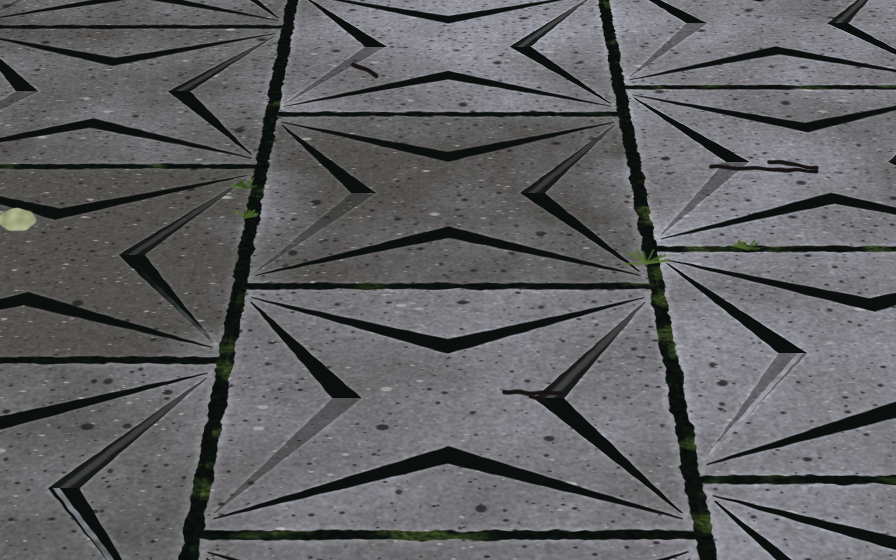
Write a Shadertoy shader that draws this texture.

```glsl
// Wet grey paving slabs in perspective, each cut with four tapered chevron grooves, with mossy joints.

vec2 hash2(vec2 p) {
    p = vec2(dot(p, vec2(127.1, 311.7)), dot(p, vec2(269.5, 183.3)));
    return fract(sin(p) * 43758.5);
}

float gradDot(vec2 cell, vec2 f, vec2 corner) {
    return dot(hash2(cell + corner) * 2.0 - 1.0, f - corner);
}

// Gradient noise, roughly -0.7 to 0.7
float noise(vec2 p) {
    vec2 i = floor(p), f = p - i;
    vec2 s = f * f * f * (f * (f * 6.0 - 15.0) + 10.0);
    return mix(mix(gradDot(i, f, vec2(0, 0)), gradDot(i, f, vec2(1, 0)), s.x),
               mix(gradDot(i, f, vec2(0, 1)), gradDot(i, f, vec2(1, 1)), s.x), s.y);
}

float fbm(vec2 p) {
    return noise(p) + 0.5 * noise(p * 2.1 + 7.3) + 0.25 * noise(p * 4.3 + 1.9);
}

float segment(vec2 p, vec2 a, vec2 b) {
    vec2 d = b - a;
    return length(p - a - d * clamp(dot(p - a, d) / dot(d, d), 0.0, 1.0));
}

// Groove arm: x = signed distance to its outline, y = position across it
vec2 chevron(float along, float outward, vec2 end) {
    float t = along / end.x;
    float across = outward - mix(0.22, end.y, t);
    return vec2(max(abs(across) - 0.002 - 0.030 * (1.0 - t), along - end.x), across);
}

float cover(float d, float e) { return smoothstep(e, -e, d); }

void mainImage(out vec4 fragColor, in vec2 fragCoord) {
    float pixel = 1.0 / iResolution.y;
    vec2 q = vec2((fragCoord.x - 0.5 * iResolution.x) * pixel + 0.8, fragCoord.y * pixel);

    // Ground plane: one unit per slab, columns slipped against each other
    float depth = max(2.4875 - q.y, 0.1);
    vec2 ground = vec2((q.x - 0.8) / (0.373 * depth), 10.994 / depth);
    vec2 blur = pixel * vec2(2.68 / depth, 10.994 / (depth * depth));
    float col = clamp(floor(ground.x + 0.5), -1.0, 1.0);
    float slip = col < 0.0 ? 0.16 : col > 0.0 ? 0.69 : 0.5;
    float row = floor(ground.y - slip);
    vec2 p = vec2(ground.x - col, fract(ground.y - slip) - 0.5);
    vec2 a = abs(p);

    // Slab surface: dry brown to wet blue sheen
    float dry = row == 5.0 && col < 0.5 ? 1.0 : 0.0;
    float stain = fbm(ground * 3.0 + col * 5.0);
    float sheen = 0.5 + 0.2 * col + 0.45 * stain + 0.12 * (hash2(vec2(col, row)).x - 0.5);
    sheen += dry * (0.5 * smoothstep(0.3, 0.5, a.x) * (0.5 + stain) - 0.5);
    sheen += 0.5 * exp(-dot(q - vec2(0.86, 0.96), (q - vec2(0.86, 0.96)) * vec2(14, 90)));
    sheen += 0.2 * exp(-12.0 * dot(q - vec2(0.9, 0.42), q - vec2(0.9, 0.42)));
    vec3 color = mix(vec3(0.32, 0.315, 0.305), vec3(0.57, 0.57, 0.61), clamp(sheen, 0.0, 1.0));
    color *= 1.0 + 0.16 * noise(ground * 38.0) + 0.22 * noise(ground * vec2(95, 80));

    // Grit and chips
    for (int i = 0; i < 3; i++) {
        float scale = 11.0 + 12.0 * float(i);
        vec2 g = ground * scale + 3.7 * float(i);
        vec2 id = floor(g), h = hash2(id), k = hash2(id + 51.3);
        float r = 0.04 + 0.12 * k.x * k.x;
        float d = length((g - id - 0.2 - 0.6 * h) * vec2(1.0, 0.8 + k.y)) - r;
        vec3 grit = k.y > 0.55 ? vec3(0.68, 0.67, 0.66) : vec3(0.12, 0.11, 0.11);
        color = mix(color, grit, 0.75 * cover(d, blur.y * scale) * step(0.62, hash2(id + 9.1).y));
    }

    // Grooves: the arms rising to the right show a lit wall
    vec3 shadow = vec3(0.04, 0.06, 0.05);
    float wobble = 0.004 * noise(ground * 25.0);
    vec2 flat_ = chevron(a.x, a.y + wobble, vec2(0.465, 0.445));
    vec2 side = chevron(a.y, a.x + wobble, vec2(0.425, 0.465));
    float lit = step(0.0, p.x * p.y);
    vec3 wall = mix(vec3(0.21), color * 0.8, p.y < 0.0 ? 0.8 : 0.25);
    wall = mix(wall, shadow, 0.8 * smoothstep(0.004, 0.016, abs(side.y)) * step(0.0, p.y));
    color *= 1.0 + 0.15 * cover(min(flat_.x, side.x) - 0.008, 0.008);
    color = mix(color, mix(shadow, wall, lit), cover(side.x, blur.x));
    color = mix(color, shadow, cover(flat_.x, blur.y));
    float glint = cover(abs(side.y + 0.016 * (1.0 - a.y / 0.425)) - 0.007, blur.x) * cover(side.x, blur.x);
    glint *= abs(col) * step(p.y, 0.0) * smoothstep(0.55, 0.3, q.y);
    color = mix(color, vec3(0.72, 0.73, 0.77), glint * (0.6 + 0.5 * noise(ground * 30.0)));

    // Joints with worn edges, soil and moss
    float ragged = 0.010 * noise(ground * 18.0) + 0.006 * noise(ground * 50.0);
    vec2 gap = 0.5 - a - vec2(0.018, 0.015) + ragged;
    color *= 1.0 + 0.14 * cover(min(gap.x, gap.y) - 0.012, 0.01);
    float joint = max(cover(gap.x, blur.x), cover(gap.y, blur.y));
    vec3 soil = shadow * (1.0 + 0.8 * noise(ground * 60.0));
    float moss = smoothstep(0.12, 0.5, fbm(ground * vec2(7, 9) + 4.0) + 0.12 * col);
    soil = mix(soil, vec3(0.21, 0.27, 0.13) * (1.0 + noise(ground * 90.0)), 0.8 * moss);
    color = mix(color, soil, joint);

    // Fallen twigs and a pale leaf
    vec2 bent = q + 0.006 * noise(q * 30.0);
    float twig = min(segment(bent, vec2(0.90, 0.30), vec2(1.0, 0.298)),
                     segment(bent, vec2(0.95, 0.295), vec2(0.98, 0.28)));
    twig = min(twig, segment(bent, vec2(1.27, 0.702), vec2(1.458, 0.694)));
    twig = min(twig, segment(bent, vec2(1.375, 0.712), vec2(1.458, 0.700)));
    twig = min(twig, segment(bent, vec2(0.631, 0.885), vec2(0.673, 0.865)));
    color = mix(color, vec3(0.09, 0.07, 0.07), cover(twig - 0.0035, pixel));
    float leaf = length((q - vec2(0.03, 0.608)) * vec2(0.6, 1.0)) - 0.02 - 0.008 * noise(q * 45.0);
    color = mix(color, vec3(0.62, 0.64, 0.50) + 0.2 * noise(q * 60.0), cover(leaf, pixel));

    // Grass tufts rooted in the joints
    vec3 tufts[4] = vec3[4](vec3(1.155, 0.53, 0.042), vec3(0.44, 0.665, 0.028),
                            vec3(0.437, 0.612, 0.026), vec3(1.335, 0.556, 0.028));
    for (int i = 0; i < 44; i++) {
        vec3 tuft = tufts[i / 11];
        vec2 h = hash2(vec2(float(i), 3.0));
        float angle = 3.4 * h.x - 0.13;
        vec2 tip = tuft.xy + tuft.z * (0.5 + 0.5 * h.y) * vec2(cos(angle), 0.7 * sin(angle));
        vec3 blade = mix(vec3(0.14, 0.22, 0.08), vec3(0.36, 0.46, 0.22), h.y);
        color = mix(color, blade, 0.85 * cover(segment(q, tuft.xy, tip) - 0.0018, pixel));
    }
    fragColor = vec4(clamp(color, 0.0, 1.0), 1.0);
}
```
